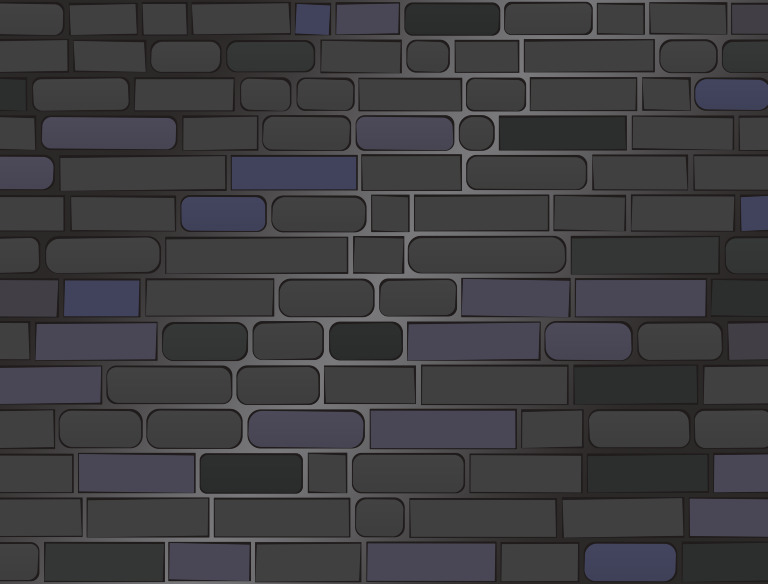
This texture is drawn by a WebGL 2 fragment shader. Its source:

```glsl
#version 300 es
precision highp float;
// A dark brick wall: fourteen uneven courses of bricks with hashed widths,
// corners and tints. Each brick is a wedge-shaped shadow rim under a flat face,
// laid over mortar that is lit by a soft diagonal band.

uniform vec2 u_resolution;
out vec4 outColor;

const float PI = 3.14159265;
const int COURSES = 14;
const int BRICKS[COURSES] = int[COURSES](11, 10, 10, 9, 7, 9, 7, 8, 9, 7, 8, 8, 7, 8);
const float UNIT = 0.0017;   // fine line width, as a share of the canvas height

const vec3 MORTAR_DARK  = vec3(0.170, 0.155, 0.155);
const vec3 MORTAR_LIGHT = vec3(0.490, 0.490, 0.500);
const vec3 RIM      = vec3(0.125, 0.108, 0.110);
const vec3 CHARCOAL = vec3(0.250, 0.250, 0.250);
const vec3 SOOT     = vec3(0.168, 0.180, 0.176);
const vec3 MOSS     = vec3(0.200, 0.212, 0.205);
const vec3 PLUM     = vec3(0.255, 0.247, 0.270);
const vec3 VIOLET   = vec3(0.288, 0.280, 0.335);
const vec3 BLUE     = vec3(0.255, 0.262, 0.360);

float hash(vec2 id, float seed) {
  return fract(sin(dot(id, vec2(127.1, 311.7)) + seed * 74.7) * 43758.5453);
}

// Signed distance to a rounded box between two corners.
float boxDistance(vec2 p, vec2 lo, vec2 hi, float radius) {
  vec2 d = abs(p - 0.5 * (lo + hi)) - 0.5 * (hi - lo) + radius;
  return length(max(d, 0.0)) + min(max(d.x, d.y), 0.0) - radius;
}

float coverage(float dist, float pixel) {
  return 1.0 - smoothstep(-0.6 * pixel, 0.6 * pixel, dist);
}

// Depth of a course boundary below the top; the middle courses are thinner.
float courseTop(int k) {
  float t = float(k) / float(COURSES);
  return t - 0.027 * sin(PI * t) - 0.0035 * sin(2.0 * PI * t);
}

int findCourse(float depth) {
  int course = 0;
  for (int k = 1; k < COURSES; k++) {
    if (depth >= courseTop(k)) course = k;
  }
  return course;
}

// Jittered joint position, counted in mean brick lengths.
float joint(float i, float course) {
  return i + 0.68 * (hash(vec2(i, course), 1.0) - 0.5);
}

vec3 brickTint(vec2 id) {
  float pick = hash(id, 2.0);
  vec3 tint = CHARCOAL;
  if (pick > 0.63) tint = SOOT;
  if (pick > 0.75) tint = MOSS;
  if (pick > 0.81) tint = PLUM;
  if (pick > 0.85) tint = VIOLET;
  if (pick > 0.96) tint = BLUE;
  return tint;
}

vec3 mortar(vec2 p) {
  float band = abs(dot(p - vec2(0.67, 0.53), vec2(0.836, -0.549)));
  return mix(MORTAR_LIGHT, MORTAR_DARK, smoothstep(-0.08, 0.52, band));
}

vec3 layBrick(vec3 ground, vec2 p, vec2 lo, vec2 hi, vec2 id, float pixel) {
  // Uneven joints around the outer outline.
  lo += UNIT * (1.6 + 1.2 * vec2(hash(id, 3.0), hash(id, 4.0)));
  hi -= UNIT * (1.6 + 1.2 * vec2(hash(id, 5.0), hash(id, 6.0)));
  vec2 centre = 0.5 * (lo + hi);
  vec2 halfSize = 0.5 * (hi - lo);
  float rounded = step(0.70, hash(id, 7.0));
  float radius = mix(0.0012, mix(0.012, 0.023, hash(id, 8.0)), rounded);

  // A slightly skewed face leaves tapering shadows, heaviest above and right.
  vec2 skew = UNIT * (2.0 * vec2(hash(id, 9.0), hash(id, 10.0)) - 1.0);
  vec2 q = p + skew * ((p - centre) / halfSize).yx;
  float rim = boxDistance(p, lo, hi, radius);
  float face = boxDistance(q, lo + UNIT * 1.1, hi - UNIT * vec2(1.6, 2.0), radius);

  vec3 tint = brickTint(id) * (1.0 + 0.04 * (p.y - centre.y) / halfSize.y * rounded);
  vec3 brick = mix(RIM, tint, coverage(face, pixel));
  return mix(ground, brick, coverage(rim, pixel));
}

void main() {
  float pixel = 1.0 / u_resolution.y;
  vec2 p = gl_FragCoord.xy * pixel;
  float width = u_resolution.x * pixel;

  // Locate the course, then the brick between two jittered joints.
  int k = findCourse(1.0 - p.y);
  float course = float(k);
  float brickLength = width / (float(BRICKS[k]) - 0.7);
  float along = p.x / brickLength + 0.35;
  float i = floor(along);
  if (along < joint(i, course)) i -= 1.0;
  else if (along >= joint(i + 1.0, course)) i += 1.0;

  vec2 lo = vec2((joint(i, course) - 0.35) * brickLength, 1.0 - courseTop(k + 1));
  vec2 hi = vec2((joint(i + 1.0, course) - 0.35) * brickLength, 1.0 - courseTop(k));
  outColor = vec4(layBrick(mortar(p), p, lo, hi, vec2(i, course), pixel), 1.0);
}
```
